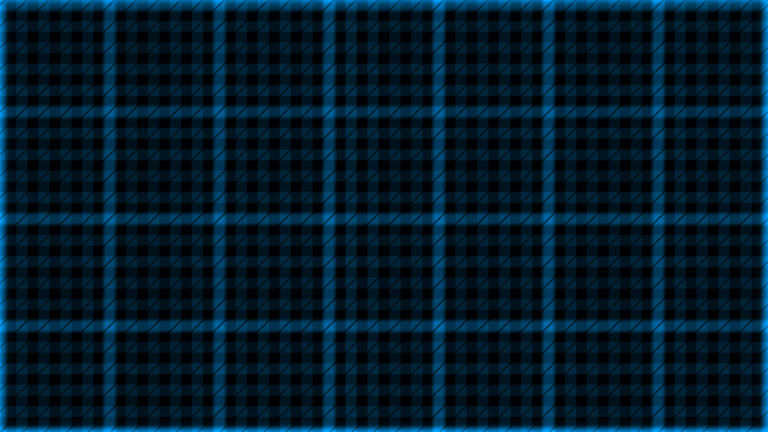
Give the GLSL for this pattern, as a Shadertoy shader.

```glsl
// Dark blue glowing plaid: fine half-filled bands, bright major bands, diagonal hatching and a lit border.

const vec3 GLOW_TINT = vec3(0.0, 0.63, 1.0);
const float BANDS_ACROSS = 35.0;      // fine bands over the canvas width
const float ROW_PITCH = 0.04955;      // fine band spacing, in canvas heights
const float ROW_OFFSET = -0.0023;
const float BANDS_PER_MAJOR = 5.0;
const float ACCENT_COLUMN = 16.0;     // one brighter fine column

float hash(float n) {
    return fract(sin(n * 127.1) * 43758.5453);
}

// Distance to the nearest integer
float latticeDistance(float x) {
    return abs(fract(x + 0.5) - 0.5);
}

// Soft-edged stripe of the given half width, centred on distance zero
float stripe(float dist, float halfWidth, float softness) {
    return 1.0 - smoothstep(halfWidth - softness, halfWidth + softness, dist);
}

// Brightness of one family of bands; wear varies slightly per band
float bandLevel(float cell, float seed, float majorLevel, float accentIndex, float pixel) {
    float index = floor(cell + 0.5);
    float dist = latticeDistance(cell);
    float isMajor = 1.0 - step(0.5, mod(index + 0.5, BANDS_PER_MAJOR) - 0.5);
    float isAccent = 1.0 - step(0.5, abs(index - accentIndex));
    float variation = mix(0.84, 1.16, hash(index + seed));

    float fine = stripe(dist, 0.255, max(0.05, pixel)) * mix(0.112, 0.19, isAccent);
    float major = stripe(dist, 0.27, max(0.14, pixel)) * majorLevel;
    return mix(fine, major, isMajor) * variation;
}

// Light fading inward from the canvas edges
float borderGlow(vec2 uv, float aspect) {
    vec2 inset = min(uv, 1.0 - uv) * vec2(aspect, 1.0);
    float edge = min(inset.x, inset.y);
    return 0.5 * exp(-edge / 0.009);
}

void mainImage(out vec4 fragColor, in vec2 fragCoord) {
    vec2 uv = fragCoord / iResolution.xy;
    float aspect = iResolution.x / iResolution.y;
    vec2 cell = vec2(uv.x * BANDS_ACROSS, (uv.y - ROW_OFFSET) / ROW_PITCH);
    float pixel = 0.7 / (ROW_PITCH * iResolution.y);

    // Crossing bands add their light
    float columns = bandLevel(cell.x, 3.0, 0.32, ACCENT_COLUMN, pixel);
    float rows = bandLevel(cell.y, 71.0, 0.28, -1.0, pixel);
    float light = 0.006 + columns + rows;

    // Thin dark diagonals through the crossings
    float diagonal = stripe(latticeDistance(cell.x - cell.y), 0.06, max(0.04, pixel));
    light *= 1.0 - 0.5 * diagonal;

    light += borderGlow(uv, aspect);
    fragColor = vec4(GLOW_TINT * min(light, 1.0), 1.0);
}
```
